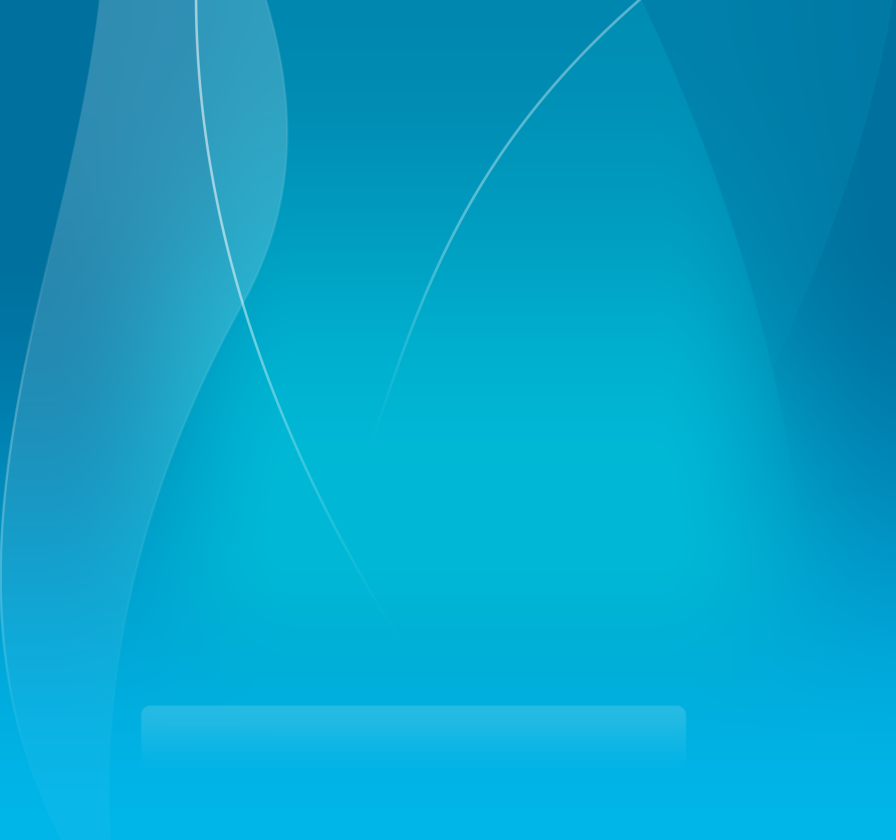
Give the GLSL for this background, as a WebGL 1 fragment shader.

```glsl
precision highp float;
// Blue-teal backdrop with a soft glow, translucent curved ribbons, thin arcs and a fading panel.

uniform vec2 u_resolution;

const vec3 DEEP_BLUE = vec3(0.0, 0.44, 0.62);
const vec3 SKY_BLUE = vec3(0.0, 0.71, 0.91);
const vec3 TEAL = vec3(0.0, 0.73, 0.84);
const vec3 WHITE = vec3(1.0);

// Cubic polynomial and its slope: x position of a curve at depth v.
vec2 cubic(vec4 c, float v) {
  float x = c.x + v * (c.y + v * (c.z + v * c.w));
  return vec2(x, c.y + v * (2.0 * c.z + v * 3.0 * c.w));
}

// Hermite curve and slope over a span; ends hold (position, slope).
vec2 hermite(vec2 span, vec2 a, vec2 b, float v) {
  float size = span.y - span.x;
  float rise = b.x - a.x;
  float m0 = a.y * size;
  float m1 = b.y * size;
  vec4 c = vec4(a.x, m0, 3.0 * rise - 2.0 * m0 - m1, m0 + m1 - 2.0 * rise);
  return cubic(c, (v - span.x) / size) / vec2(1.0, size);
}

// Signed distance to a curve in canvas heights, positive on its right.
float curveDistance(vec2 curve, float x, float aspect) {
  return (x - curve.x) * aspect / length(vec2(1.0, curve.y * aspect));
}

// Smooth coverage where the distance is positive.
float cover(float d, float pixel) {
  return smoothstep(-pixel, pixel, d);
}

float stroke(float d, float halfWidth, float pixel) {
  return 1.0 - smoothstep(halfWidth - 0.5 * pixel, halfWidth + pixel, abs(d));
}

float roundedBox(vec2 p, vec2 halfSize, float radius) {
  vec2 q = abs(p) - halfSize + radius;
  return length(max(q, 0.0)) + min(max(q.x, q.y), 0.0) - radius;
}

// Rises from 0 to 1 over the first pair, falls back over the second.
float window(float v, vec2 rise, vec2 fall) {
  return smoothstep(rise.x, rise.y, v) * (1.0 - smoothstep(fall.x, fall.y, v));
}

void main() {
  vec2 uv = gl_FragCoord.xy / u_resolution;
  float x = uv.x;
  float v = 1.0 - uv.y; // depth below the top edge
  float aspect = u_resolution.x / u_resolution.y;
  float pixel = 1.0 / u_resolution.y;

  // Curves shared by the fills and strokes
  float leftArc = curveDistance(cubic(vec4(0.2188, 0.005, 0.3854, 0.0), v), x, aspect);
  float innerArc = curveDistance(cubic(vec4(0.7135, -1.076, 1.443, -0.9035), v), x, aspect);
  float petalEdge = curveDistance(cubic(vec4(0.716, 0.448, -0.263, 0.0), v), x, aspect);
  float outerEdge = curveDistance(cubic(vec4(0.997, -0.164, -0.331, 0.0), v), x, aspect);
  float ribbonLeft = curveDistance(cubic(vec4(0.1107, -0.108, -0.385, 0.45), v), x, aspect);
  vec2 waist = vec2(0.271, -0.52);
  vec2 upper = hermite(vec2(0.0, 0.361), vec2(0.297, 0.28), waist, v);
  vec2 lower = hermite(vec2(0.361, 1.0), waist, vec2(0.124, 0.056), v);
  float ribbonRight = curveDistance(v < 0.361 ? upper : lower, x, aspect);

  // Vertical base gradient
  vec3 color = mix(DEEP_BLUE, SKY_BLUE, smoothstep(0.27, 1.0, v));

  // Teal glow, dimmed outside the petal
  float glow = 0.31 + 0.64 * smoothstep(0.0, 0.58, v);
  glow *= 1.0 - smoothstep(0.64, 0.92, v);
  glow *= 1.0 - smoothstep(0.2, 0.48, abs(x - 0.53));
  float leftDim = mix(0.4, 1.0, smoothstep(0.0, 0.4, v));
  float rightDim = mix(0.4, 1.0, smoothstep(0.1, 0.75, v));
  glow *= mix(leftDim, 1.0, cover(leftArc, pixel));
  glow *= mix(1.0, rightDim, cover(petalEdge, pixel));
  color = mix(color, TEAL, glow);

  // Faint veils inside the petal and along its right side
  float innerVeil = cover(innerArc, pixel) * cover(-petalEdge, pixel);
  color = mix(color, TEAL, 0.12 * innerVeil * (1.0 - smoothstep(0.0, 0.5, v)));
  float outerVeil = cover(petalEdge, pixel) * cover(-outerEdge, pixel);
  color = mix(color, TEAL, 0.12 * outerVeil * (1.0 - smoothstep(0.2, 0.65, v)));

  // Translucent ribbon with soft rims
  float ribbon = cover(ribbonLeft, pixel) * cover(-ribbonRight, pixel);
  color = mix(color, WHITE, ribbon * mix(0.19, 0.035, smoothstep(0.05, 1.0, v)));
  float leftRim = stroke(ribbonLeft, 0.0011, pixel) * window(v, vec2(0.2, 0.55), vec2(0.65, 0.95));
  float rightRim = stroke(ribbonRight, 0.0011, pixel) * (1.0 - smoothstep(0.5, 0.95, v));
  color = mix(color, WHITE, 0.25 * leftRim + 0.08 * rightRim);

  // Bright thin arcs
  float leftLine = stroke(leftArc, 0.0012, pixel) * (1.0 - smoothstep(0.25, 0.79, v));
  float innerLine = stroke(innerArc, 0.0013, pixel) * (1.0 - smoothstep(0.2, 0.56, v));
  color = mix(color, WHITE, 0.55 * leftLine);
  color = mix(color, WHITE, 0.36 * innerLine);

  // Rounded panel fading downward
  vec2 panelPoint = vec2((x - 0.4616) * aspect, v - 0.9);
  float panel = cover(-roundedBox(panelPoint, vec2(0.304 * aspect, 0.06), 0.011), pixel);
  color = mix(color, WHITE, 0.15 * panel * (1.0 - smoothstep(0.835, 0.925, v)));

  gl_FragColor = vec4(color, 1.0);
}
```
